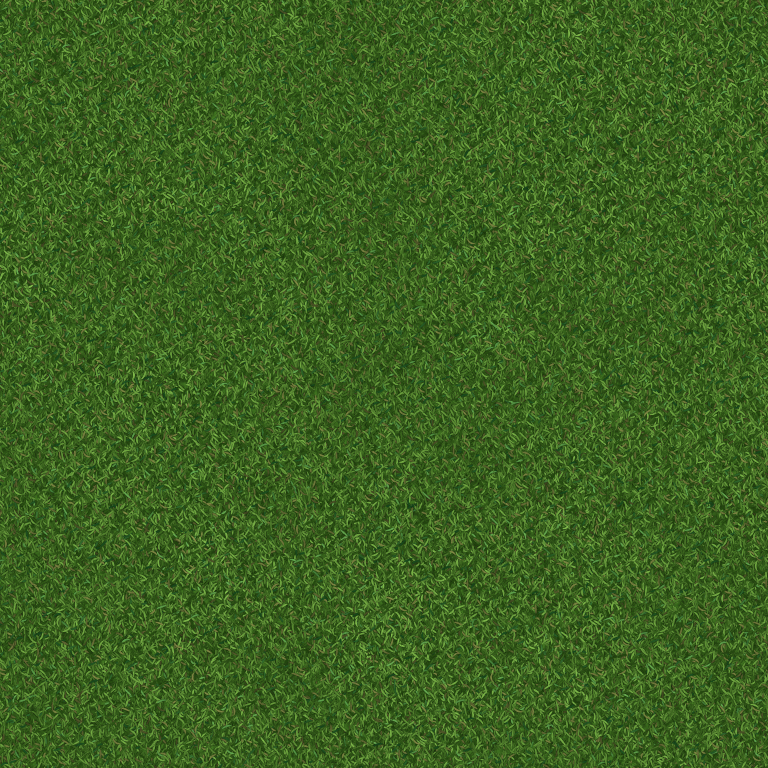
This texture is drawn by a WebGL 2 fragment shader. Its source:

```glsl
#version 300 es
precision highp float;
// Dense short lawn seen from above: layered, curved grass blades over dark thatch.

#define CELLS 90.0
#define LAYERS 9
#define HALF_WIDTH 0.00115
#define SPREAD 2.5
#define SHADOW 0.20
#define GRAIN 0.09
#define PATCH_SCALE 8.0
#define SOIL vec3(0.20, 0.36, 0.10)
#define DARK_BLADE vec3(0.13, 0.27, 0.05)
#define LIGHT_BLADE vec3(0.45, 0.66, 0.26)
#define DRY_BLADE vec3(0.39, 0.37, 0.20)

uniform vec2 u_resolution;
out vec4 fragColor;

float hash(vec2 p) {
    return fract(sin(dot(p, vec2(127.1, 311.7))) * 43758.5453);
}

vec3 hash3(vec2 p) {
    return vec3(hash(p), hash(p + 17.3), hash(p + 41.9));
}

float valueNoise(vec2 p) {
    vec2 i = floor(p), f = fract(p);
    f = f * f * (3.0 - 2.0 * f);
    return mix(mix(hash(i), hash(i + vec2(1, 0)), f.x),
               mix(hash(i + vec2(0, 1)), hash(i + vec2(1, 1)), f.x), f.y);
}

// Coverage of a tapered, bent blade (x) and its wider shadow (y).
vec2 blade(vec2 p, float angle, float halfLength, float bend, float pixel) {
    float c = cos(angle), s = sin(angle);
    vec2 q = vec2(c * p.x + s * p.y, c * p.y - s * p.x);
    float along = q.x / halfLength;
    float across = abs(q.y + bend * halfLength * (along * along - 0.4));
    float width = HALF_WIDTH * (1.0 - 0.45 * along * along);
    float ends = 1.0 - smoothstep(-pixel, pixel, abs(q.x) - halfLength);
    float body = 1.0 - smoothstep(-0.6 * pixel, 0.6 * pixel, across - width);
    float shade = 1.0 - smoothstep(width, width * 2.4, across);
    return vec2(body, shade) * ends;
}

// Tone picks between dark and light, with a few dry and bluish blades.
vec3 bladeColor(float tone, float kind) {
    vec3 color = mix(DARK_BLADE, LIGHT_BLADE, clamp(tone, 0.0, 1.1));
    color = mix(color, DRY_BLADE * (0.7 + 0.5 * tone), 0.75 * step(0.89, kind));
    return color + vec3(-0.05, 0.0, 0.05) * step(kind, 0.07);
}

void main() {
    vec2 uv = gl_FragCoord.xy / u_resolution.y;
    float pixel = 1.0 / u_resolution.y;

    // Broad, faint patches of lighter and calmer turf.
    float patches = 0.65 * valueNoise(uv * PATCH_SCALE)
                  + 0.35 * valueNoise(uv * PATCH_SCALE * 2.7 + 9.0) - 0.5;
    float contrast = 1.0 + 0.5 * patches;

    vec3 color = SOIL * (0.7 + 0.6 * valueNoise(uv * 260.0));

    // Blades, one per jittered cell, stacked from thatch to tips.
    for (int layer = 0; layer < LAYERS; layer++) {
        float depth = float(layer) / float(LAYERS - 1);
        vec2 offset = vec2(0.37, 0.61) * float(layer);
        vec2 grid = uv * CELLS + offset;
        vec2 home = floor(grid);
        for (int y = -1; y <= 1; y++) {
            for (int x = -1; x <= 1; x++) {
                vec2 cell = home + vec2(x, y);
                vec2 seed = cell + 131.0 * float(layer);
                vec3 place = hash3(seed);
                vec3 look = hash3(seed + 73.7);
                vec2 local = (grid - cell - place.xy) / CELLS;
                float angle = 1.5708 + (place.z - 0.5) * SPREAD;
                float halfLength = mix(0.25, 0.62, look.x) / CELLS;
                float bend = (fract(look.x * 57.0) - 0.5) * 0.7;
                vec2 cover = blade(local, angle, halfLength, bend, pixel);
                float tone = 0.5 + (look.y - 0.5) * contrast
                           + 0.1 * (depth - 0.5) + 0.12 * patches;
                color *= 1.0 - SHADOW * cover.y;
                color = mix(color, bladeColor(tone, look.z), cover.x);
            }
        }
    }

    // Fine grain within the blades.
    color *= 1.0 + GRAIN * 2.0 * (valueNoise(uv * 420.0 + 5.0) - 0.5);
    fragColor = vec4(clamp(color, 0.0, 1.0), 1.0);
}
```
